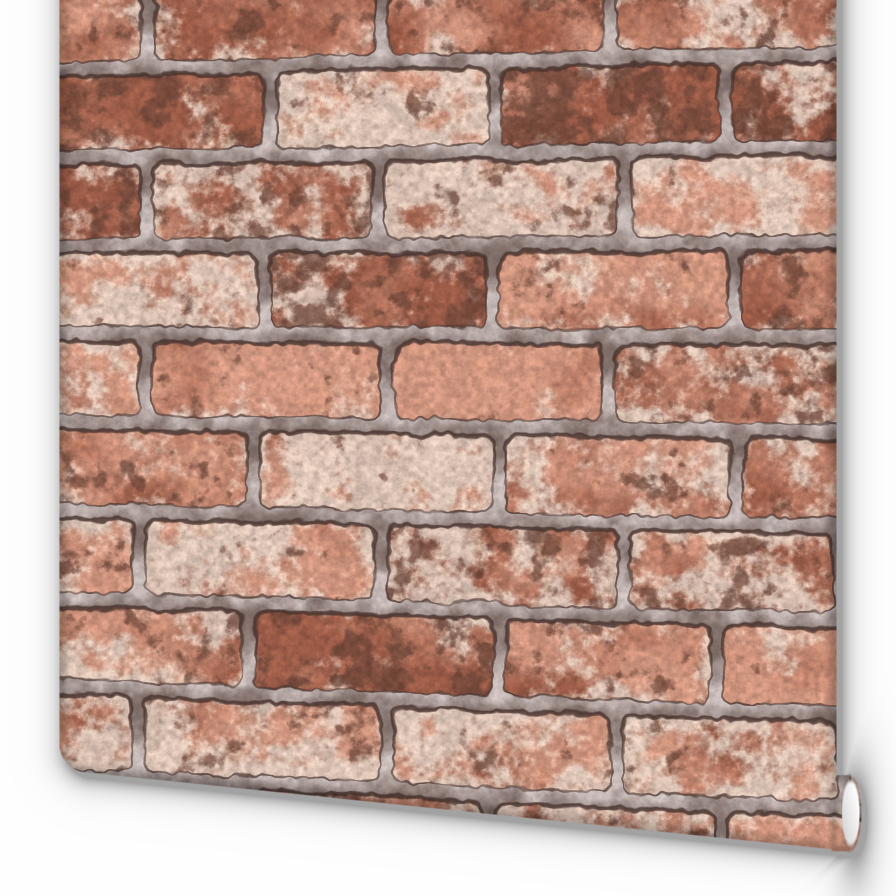
Reproduce this texture procedurally as a Shadertoy shader.

```glsl
// A hanging sheet of weathered brick wallpaper, rolled at its foot, on white.
// Bricks are jittered rounded boxes in running bond with noise-warped edges;
// layered noise gives each one its own tone, lime bloom, soot and grain.

float hash(vec2 p) {
    vec3 q = fract(vec3(p.xyx) * 0.1031);
    q += dot(q, q.yzx + 33.33);
    return fract((q.x + q.y) * q.z);
}

float noise(vec2 p) {
    vec2 i = floor(p), f = fract(p);
    f = f * f * (3.0 - 2.0 * f);
    return mix(mix(hash(i), hash(i + vec2(1, 0)), f.x),
               mix(hash(i + vec2(0, 1)), hash(i + vec2(1, 1)), f.x), f.y);
}

float fbm(vec2 p) {
    float sum = 0.0, amp = 0.516;
    for (int i = 0; i < 5; i++) {
        sum += amp * noise(p);
        p = mat2(1.6, 1.2, -1.2, 1.6) * p + 7.3;
        amp *= 0.5;
    }
    return sum;
}

// Position of a vertical joint, in brick lengths
float joint(float col, float row) {
    return col + 0.1 * (hash(vec2(col + 31.0, row + 57.0)) - 0.5);
}

vec3 brickWall(vec2 p, float px) {
    const vec2 pitch = vec2(0.2617, 0.1014);

    // Courses fan out slightly to the right; edges wander and crumble
    vec2 q = vec2(p.x, 0.326 + (p.y - 0.326) / mix(0.965, 1.045, p.x));
    q += 0.009 * (vec2(fbm(p * 28.0), fbm(p * 28.0 + 19.0)) - 0.5);
    q += 0.004 * (vec2(noise(p * 130.0), noise(p * 130.0 + 40.0)) - 0.5);

    // Find the brick
    float y = (q.y - 0.0703) / pitch.y, row = floor(y), v = y - row;
    float u = (q.x - mix(0.2885, 0.164, mod(row, 2.0))) / pitch.x;
    float col = floor(u);
    if (u < joint(col, row)) col -= 1.0;
    else if (u > joint(col + 1.0, row)) col += 1.0;
    float a = joint(col, row), b = joint(col + 1.0, row);
    vec2 c = vec2(u - 0.5 * (a + b), v - 0.5) * pitch;
    vec2 halfSize = vec2(0.5 * (b - a), 0.5) * pitch - vec2(0.0075, 0.0085);
    vec2 e = abs(c) - halfSize + 0.011;
    float d = length(max(e, 0.0)) + min(max(e.x, e.y), 0.0) - 0.011;

    // Noise layers, shifted for each brick
    vec2 id = vec2(col + 11.0, row + 23.0);
    vec2 s = p + 9.0 * vec2(hash(id), hash(id + 5.0));
    float broad = fbm(s * vec2(11.0, 15.0));
    float patchy = fbm(s * 38.0 + 3.0);
    float fine = fbm(p * 170.0);

    // Mortar: pale below each brick, shaded above the next
    float shade = 0.5 + 0.5 * sin(6.2832 * v);
    vec3 mortar = mix(vec3(0.78, 0.73, 0.72), vec3(0.50, 0.43, 0.41),
                      clamp(shade + 1.6 * (fbm(p * 45.0) - 0.5), 0.0, 1.0));
    mortar *= 0.86 + 0.28 * fine;

    // Fired clay, then lime bloom towards the rim, then soot
    float tone = hash(id + 17.0);
    vec3 clay = mix(vec3(0.61, 0.36, 0.28), vec3(0.82, 0.59, 0.50),
                    smoothstep(0.1, 0.8, 0.15 + 0.7 * tone + 1.4 * (broad - 0.5)));
    float rim = smoothstep(-0.022, 0.0, d);
    float bloom = 0.45 * patchy + 0.4 * fbm(s * 16.0 + 31.0) + 0.15 * fine
                + 0.2 * (hash(id + 41.0) - 0.5) + 0.07 * rim;
    clay = mix(clay, vec3(0.87, 0.80, 0.75), 0.85 * smoothstep(0.46, 0.64, bloom));
    float soot = 0.4 * fbm(s * 20.0 + 70.0) + 0.6 * fbm(s * 60.0 + 12.0)
               + 0.2 * (0.5 - tone);
    clay = mix(clay, vec3(0.42, 0.27, 0.22), 0.75 * smoothstep(0.55, 0.69, soot));
    clay *= 0.80 + 0.40 * fine;

    // Dark crack around the brick, heaviest along its top
    vec3 color = mix(clay, mortar, smoothstep(-px, px, d));
    float top = smoothstep(0.5, -0.9, c.y / halfSize.y);
    float width = mix(0.0009, 0.0026, top);
    float crack = 1.0 - smoothstep(0.4 * width, width + px, abs(d));
    crack *= mix(0.5 + 0.5 * noise(p * 70.0), 1.0, top);
    return mix(color, vec3(0.27, 0.19, 0.17), 0.8 * crack);
}

// Distance to the sheet: slanted foot, rounded left corner, roll at the right
float sheetDistance(vec2 p) {
    float foot = p.y - 0.859 - 0.103 * (p.x - 0.0664);
    vec2 m = vec2(0.0664 - p.x, foot) + 0.028;
    float corner = length(max(m, 0.0)) + min(max(m.x, m.y), 0.0) - 0.028;
    float sheet = max(corner, p.x - 0.9336);
    float core = max(abs(p.y - 0.9076) - 0.0425, abs(p.x - 0.938) - 0.010);
    float cap = (length((p - vec2(0.948, 0.9076)) / vec2(0.0135, 0.0425)) - 1.0) * 0.0135;
    return min(sheet, min(core, cap));
}

void mainImage(out vec4 fragColor, in vec2 fragCoord) {
    float px = 1.0 / iResolution.y;
    vec2 p = (fragCoord - 0.5 * iResolution.xy) * px + 0.5;
    p.y = 1.0 - p.y;  // measured down from the top

    // White ground with a soft shadow to the lower right
    float shadow = exp(-max(sheetDistance(p - vec2(0.006, 0.007)), 0.0) / 0.011);
    vec3 color = vec3(0.995) - 0.36 * shadow;

    // Sheet, dimmed where it curls under
    float d = sheetDistance(p);
    vec3 paper = brickWall(p, px) * (1.0 - 0.22 * smoothstep(-0.016, 0.0, d));
    color = mix(color, paper, 1.0 - smoothstep(-px, px, d));

    // Pale open end of the roll
    vec2 o = (p - vec2(0.9495, 0.9076)) / vec2(0.0098, 0.036);
    float hollow = (length(o) - 1.0) * 0.0098;
    vec3 lining = vec3(0.92 + 0.06 * o.x - 0.05 * o.y);
    color = mix(color, lining, 1.0 - smoothstep(-px, px, hollow));

    fragColor = vec4(clamp(color, 0.0, 1.0), 1.0);
}
```
